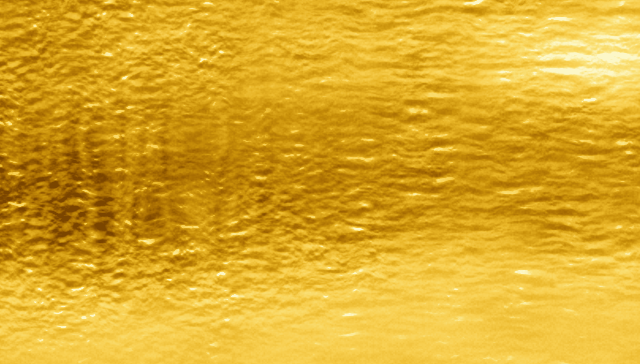
Reproduce this texture procedurally as a Shadertoy shader.

```glsl
// Hammered gold foil: broad pools of reflected light set the tone,
// and slopes of warped, stretched noise add ripples, glints and creases.
// The resulting tone is coloured through a ramp from umber to pale cream.

#define RIPPLE 0.70
#define GLINT 0.34
#define WARP 0.026
#define FINE_CELLS vec2(34.0, 60.0)
#define LONG_CELLS vec2(12.0, 47.0)
#define CRUMPLE_CELLS vec2(56.0, 96.0)
#define COLUMN_CELLS vec2(48.0, 5.0)
#define GRAIN_CELLS 230.0
#define GRAIN 0.065
#define BASE_TONE 0.385
#define FLOOR_TONE 0.655

float hash(vec2 p) {
    return fract(sin(dot(p, vec2(127.1, 311.7))) * 43758.5453);
}

float noise(vec2 p) {
    vec2 i = floor(p), f = fract(p);
    f = f * f * (3.0 - 2.0 * f);
    return mix(mix(hash(i), hash(i + vec2(1, 0)), f.x),
               mix(hash(i + vec2(0, 1)), hash(i + vec2(1, 1)), f.x), f.y);
}

float fbm(vec2 p) {
    float sum = 0.0, weight = 0.56;
    for (int i = 0; i < 3; i++) {
        sum += weight * noise(p);
        p = mat2(1.9, 0.12, -0.12, 1.9) * p + 17.3;
        weight *= 0.5;
    }
    return sum;
}

// Slope of the foil towards the light, for ripples of a given cell count
float slope(vec2 p, vec2 cells) {
    vec2 lightStep = vec2(-0.06, 0.30) / cells.y;
    return fbm((p - lightStep) * cells) - fbm((p + lightStep) * cells);
}

// Soft elliptical pool of light or shade
float pool(vec2 uv, vec2 centre, vec2 radius) {
    vec2 d = (uv - centre) / radius;
    return exp(-dot(d, d));
}

// Large reflections, in canvas coordinates from 0 to 1
float broadTone(vec2 uv, float wobble) {
    float shore = 0.25 + 0.10 * smoothstep(0.25, 0.75, uv.x);
    float lower = 1.0 - smoothstep(shore - 0.12, shore + 0.06, uv.y + 0.22 * wobble);
    float tone = mix(BASE_TONE, FLOOR_TONE, lower);
    tone -= 0.21 * pool(uv, vec2(0.07, 0.45), vec2(0.21, 0.18));
    tone -= 0.08 * pool(uv, vec2(0.55, 0.52), vec2(0.55, 0.13));
    tone -= 0.09 * pool(uv, vec2(0.0, 1.0), vec2(0.16, 0.22));
    tone += 0.13 * pool(uv, vec2(0.50, 0.88), vec2(0.40, 0.14));
    tone += 0.46 * pool(uv, vec2(0.95, 0.85), vec2(0.19, 0.15));
    return tone;
}

vec3 goldRamp(float tone) {
    const vec3 gold[7] = vec3[7](
        vec3(0.48, 0.27, 0.00), vec3(0.66, 0.43, 0.01),
        vec3(0.79, 0.57, 0.04), vec3(0.91, 0.71, 0.15),
        vec3(0.97, 0.81, 0.31), vec3(0.98, 0.88, 0.47),
        vec3(0.99, 0.97, 0.78));
    float s = clamp(tone, 0.0, 1.0) * 6.0;
    int i = min(int(s), 5);
    return mix(gold[i], gold[i + 1], s - float(i));
}

void mainImage(out vec4 fragColor, in vec2 fragCoord) {
    vec2 uv = fragCoord / iResolution.xy;
    vec2 p = fragCoord / iResolution.y;
    float patches = noise(p * 7.0 + 5.0);
    float wobble = fbm(p * vec2(5.0, 13.0)) - 0.5;

    // Bend the ripples so that they break into crescents
    vec2 bend = vec2(noise(p * 13.0), noise(p * 15.0 + 31.0)) - 0.5;
    vec2 q = p + WARP * bend * vec2(1.0, 0.55);

    // Short crumples on the left pass into long waves on the right
    float waves = smoothstep(0.2, 0.75, uv.x + 0.6 * wobble);
    float relief = mix(slope(q, FINE_CELLS), slope(q + 3.7, LONG_CELLS), waves);
    relief = 0.85 * relief + 0.38 * slope(q + 9.1, CRUMPLE_CELLS);

    // The lower right is polished, the centre is only lightly marked
    float rough = mix(0.20, 1.0, smoothstep(0.06, 0.30, uv.y + 0.10 - 0.12 * uv.x));
    rough *= 1.0 - 0.5 * pool(uv, vec2(0.40, 0.64), vec2(0.22, 0.16));
    rough *= 0.5 + 0.9 * patches;

    // Steep slopes saturate, which sharpens the flanks of each ripple
    float tone = broadTone(uv, wobble) + 0.20 * wobble;
    tone += RIPPLE * rough * 0.28 * tanh(relief / 0.24);

    // Small crisp glints gather in upright columns
    float gather = smoothstep(0.35, 0.70, noise(p * vec2(21.0, 5.0) + 8.0));
    tone += GLINT * gather * sqrt(rough) * smoothstep(0.17, 0.33, relief);

    // Vertical drawn streaks, strongest in the dark left pane
    float streak = noise(q * COLUMN_CELLS) - 0.5;
    float pane = pool(uv, vec2(0.17, 0.48), vec2(0.24, 0.24));
    tone += streak * (0.06 + 0.22 * pane) * smoothstep(0.05, 0.3, uv.y);

    // Fine satin grain
    tone += GRAIN * (noise(p * GRAIN_CELLS) - 0.5);

    fragColor = vec4(goldRamp(tone), 1.0);
}
```
